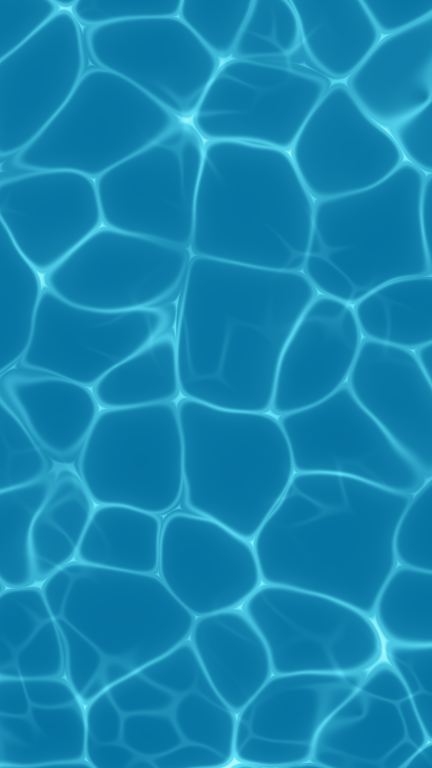
Write a WebGL 1 fragment shader that draws this texture.

```glsl
precision highp float;
// Sunlit pool water: a curved web of bright caustic strands over deep blue.

uniform vec2 u_resolution;

#define CELLS 4.5         // web cells across the canvas width
#define SIZE_SPREAD 0.30  // how much cell sizes differ
#define NODE_SOFTNESS 0.075
#define STRAND_WIDTH 0.048
#define BAND_WIDTH 0.17   // widest folded sheet of light
#define WARP 0.085
#define HALO 0.20
#define GHOST 0.22        // strength of the faint second web
#define WATER vec3(0.03, 0.46, 0.64)
#define LIGHT vec3(0.35, 0.86, 0.95)
#define SPARKLE vec3(0.66, 0.97, 0.98)

vec2 hash2(vec2 p) {
  p = vec2(dot(p, vec2(127.1, 311.7)), dot(p, vec2(269.5, 183.3)));
  return fract(sin(p) * 43758.55);
}

float gradientDot(vec2 cell, vec2 offset) {
  return dot(hash2(cell) * 2.0 - 1.0, offset);
}

// Gradient noise, roughly -0.7 to 0.7
float noise(vec2 p) {
  vec2 i = floor(p), f = fract(p);
  vec2 u = f * f * f * (f * (f * 6.0 - 15.0) + 10.0);
  vec2 e = vec2(0.0, 1.0);
  float low = mix(gradientDot(i, f), gradientDot(i + e.yx, f - e.yx), u.x);
  float high = mix(gradientDot(i + e.xy, f - e.xy), gradientDot(i + e.yy, f - e.yy), u.x);
  return mix(low, high, u.y);
}

vec2 noise2(vec2 p) {
  return vec2(noise(p), noise(p + vec2(37.2, 17.9)));
}

// Gap between the nearest cell and a soft minimum of all others:
// zero along cell borders, negative where three borders meet.
float webGap(vec2 p) {
  vec2 home = floor(p);
  float nearest = 8.0, others = 1e-9;
  for (int y = -2; y <= 2; y++) {
    for (int x = -2; x <= 2; x++) {
      vec2 cell = home + vec2(float(x), float(y));
      vec2 site = cell + hash2(cell);
      float reach = length(p - site) - SIZE_SPREAD * hash2(cell + 71.3).x;
      others += exp(-max(reach, nearest) / NODE_SOFTNESS);
      nearest = min(reach, nearest);
    }
  }
  return -NODE_SOFTNESS * log(others) - nearest;
}

float bell(float x) {
  return exp(-x * x);
}

void main() {
  vec2 p = gl_FragCoord.xy / u_resolution.x;
  float height = gl_FragCoord.y / u_resolution.y;

  // Water surface bends the web
  vec2 q = p + WARP * noise2(p * 3.1 + 4.7) + 0.016 * noise2(p * 9.0);

  // Main web: strands that open into translucent sheets with bright rims
  float gap = webGap(q * CELLS + vec2(13.0, 5.0));
  float edge = max(gap, 0.0);
  float sheet = smoothstep(0.10, 0.48, noise(p * 4.0 + 21.0));
  float band = BAND_WIDTH * sheet;
  float power = clamp(0.50 + 0.75 * noise(p * 4.6 + 50.0), 0.14, 0.9);
  float rim = bell((edge - band) / STRAND_WIDTH) * mix(1.0, 0.55, sheet);
  float fill = 1.0 - smoothstep(band - STRAND_WIDTH, band + STRAND_WIDTH, edge);
  float strand = power * (rim + 0.42 * sheet * fill);

  // Star-shaped bright spots where strands meet
  float node = smoothstep(0.15, 0.72, -gap / NODE_SOFTNESS);
  node *= 0.25 + 1.1 * power;

  // Wide glow around the strands, and slow drift of the deep water
  float halo = HALO * exp(-edge / 0.21) * (0.55 + 0.9 * power);
  float depth = 0.07 * noise(p * 2.3 + 80.0) + 0.03 * height - 0.035;

  // Faint finer web, denser towards the bottom
  vec2 r = mat2(0.8, 0.6, -0.6, 0.8) * (q + 0.05 * noise2(p * 5.5 + 31.0));
  float ghostGap = max(webGap(r * CELLS * vec2(1.5, 2.1) + 40.0), 0.0);
  float lower = 1.0 - smoothstep(0.08, 0.32, height);
  float patches = smoothstep(0.02, 0.5, noise(p * 3.4 + 9.0) + 0.22 * lower);
  float ghost = GHOST * patches * (bell(ghostGap / 0.09) + 0.3 * exp(-ghostGap / 0.25));

  float light = depth + halo + strand + 0.65 * node + ghost;
  vec3 color = mix(WATER, LIGHT, min(light, 1.0));
  color = mix(color, SPARKLE, smoothstep(0.95, 1.6, light));
  gl_FragColor = vec4(clamp(color, 0.0, 1.0), 1.0);
}
```
